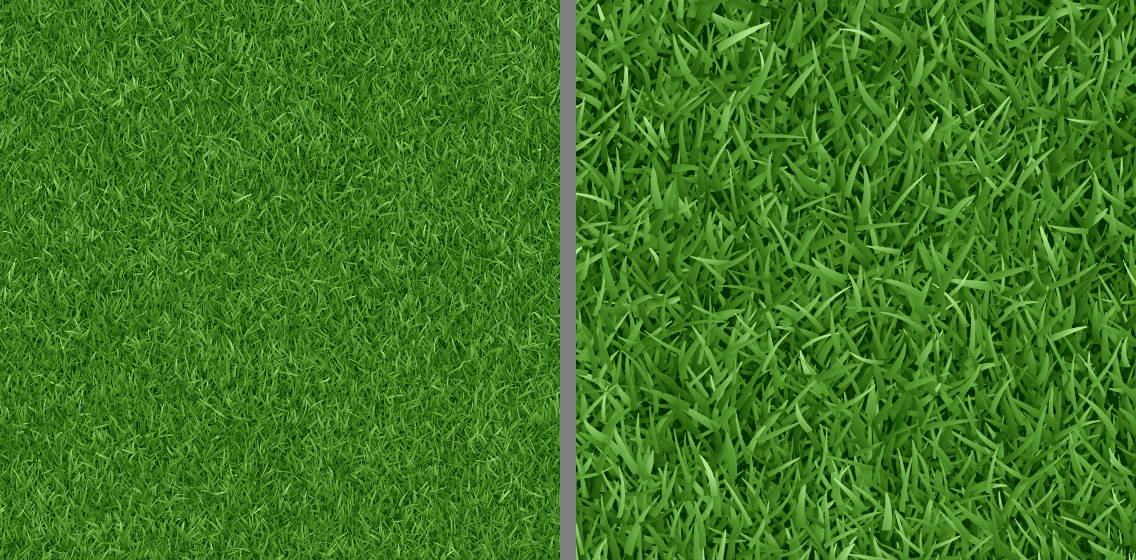
Left: the whole. Right: its middle third, enlarged.
Reproduce this texture procedurally as a WebGL 2 fragment shader.

```glsl
#version 300 es
precision highp float;
// Dense lawn seen from above: layered, bent grass blades with shadows and glints.

uniform vec2 u_resolution;
out vec4 fragColor;

const int LAYERS = 15;
const float CELLS = 52.0;       // blades per canvas side in each layer
const float SHADOW_REACH = 0.0038;

vec4 hash4(vec3 p) {
  vec4 q = fract(p.xyzx * vec4(0.1031, 0.1030, 0.0973, 0.1099));
  q += dot(q, q.wzxy + 33.33);
  return fract((q.xxyz + q.yzzw) * q.zywx);
}

float valueNoise(vec2 p, float seed) {
  vec2 cell = floor(p);
  vec2 f = fract(p);
  f = f * f * (3.0 - 2.0 * f);
  float a = hash4(vec3(cell, seed)).x;
  float b = hash4(vec3(cell + vec2(1.0, 0.0), seed)).x;
  float c = hash4(vec3(cell + vec2(0.0, 1.0), seed)).x;
  float d = hash4(vec3(cell + vec2(1.0, 1.0), seed)).x;
  return mix(mix(a, b, f.x), mix(c, d, f.x), f.y);
}

// Tone 0 is deep shade, tone 5 is a sunlit glint.
vec3 grassColour(float tone) {
  vec3 stops[6] = vec3[6](
    vec3(0.05, 0.24, 0.01), vec3(0.13, 0.35, 0.04), vec3(0.22, 0.45, 0.09),
    vec3(0.30, 0.55, 0.15), vec3(0.40, 0.65, 0.25), vec3(0.54, 0.77, 0.40));
  float t = clamp(tone, -0.5, 6.0);
  int i = int(clamp(floor(t), 0.0, 4.0));
  return clamp(mix(stops[i], stops[i + 1], t - float(i)), 0.0, 1.0);
}

// Rotates an offset so that y runs along a blade leaning from the vertical.
vec2 toBladeSpace(vec2 offset, float lean) {
  float c = cos(lean);
  float s = sin(lean);
  return vec2(c * offset.x - s * offset.y, s * offset.x + c * offset.y);
}

// Signed distance to a blade that tapers towards its tip.
float bladeDistance(vec2 p, float halfLength, float width) {
  return max(abs(p.x) - width, abs(p.y) - halfLength);
}

// Lays one blade and its soft shadow over the tone beneath.
float addBlade(float tone, vec2 offset, vec4 shape, vec4 look, float depth, float pixel) {
  float lean = (shape.x + shape.y - 1.0) * 1.65;
  float halfLength = mix(0.009, 0.0175, shape.z);
  float baseWidth = mix(0.0012, 0.0028, shape.w * shape.w);

  vec2 p = toBladeSpace(offset, lean);
  float bow = p.y / halfLength;
  p.x += (look.x - 0.5) * 0.005 * min(bow * bow, 1.5);
  float along = clamp(0.5 + 0.5 * bow, 0.0, 1.0);
  float width = baseWidth * (1.0 - 0.8 * along * along);
  float d = bladeDistance(p, halfLength, width);

  float shadow = 1.0 - smoothstep(0.0, SHADOW_REACH, d);
  tone -= 0.3 * shadow;

  float bladeTone = mix(1.6, 3.2, depth) + (look.y - 0.5) * 3.1;
  bladeTone += mix(-0.7, 1.0, along);
  bladeTone += 0.35 * clamp(p.x / max(width, 0.0004), -1.0, 1.0);
  bladeTone += 1.8 * step(0.85, look.z) * along;

  float cover = 1.0 - smoothstep(-0.7 * pixel, 0.7 * pixel, d);
  return mix(tone, bladeTone, cover);
}

// Scatters one jittered blade per grid cell.
float addLayer(float tone, vec2 uv, float layer, float pixel) {
  float depth = layer / float(LAYERS - 1);
  vec2 grid = uv * CELLS + hash4(vec3(layer, 7.0, 3.0)).xy * 50.0;
  vec2 home = floor(grid);
  for (int y = -1; y <= 1; y++) {
    for (int x = -1; x <= 1; x++) {
      vec2 cell = home + vec2(float(x), float(y));
      vec4 place = hash4(vec3(cell, layer + 11.0));
      vec4 shape = hash4(vec3(cell, layer + 41.0));
      vec4 look = hash4(vec3(cell, layer + 83.0));
      vec2 offset = (grid - cell - place.xy) / CELLS;
      tone = addBlade(tone, offset, shape, look, depth, pixel);
    }
  }
  return tone;
}

void main() {
  float pixel = 1.0 / min(u_resolution.x, u_resolution.y);
  vec2 uv = gl_FragCoord.xy * pixel;

  // Shaded ground, then blades from the lowest to the highest
  float tone = valueNoise(uv * 60.0, 5.0);
  for (int i = 0; i < LAYERS; i++) {
    tone = addLayer(tone, uv, float(i), pixel);
  }

  // Gentle clumps of light and shade
  tone += 0.4 * (valueNoise(uv * 40.0, 19.0) - 0.5);

  fragColor = vec4(grassColour(tone), 1.0);
}
```
